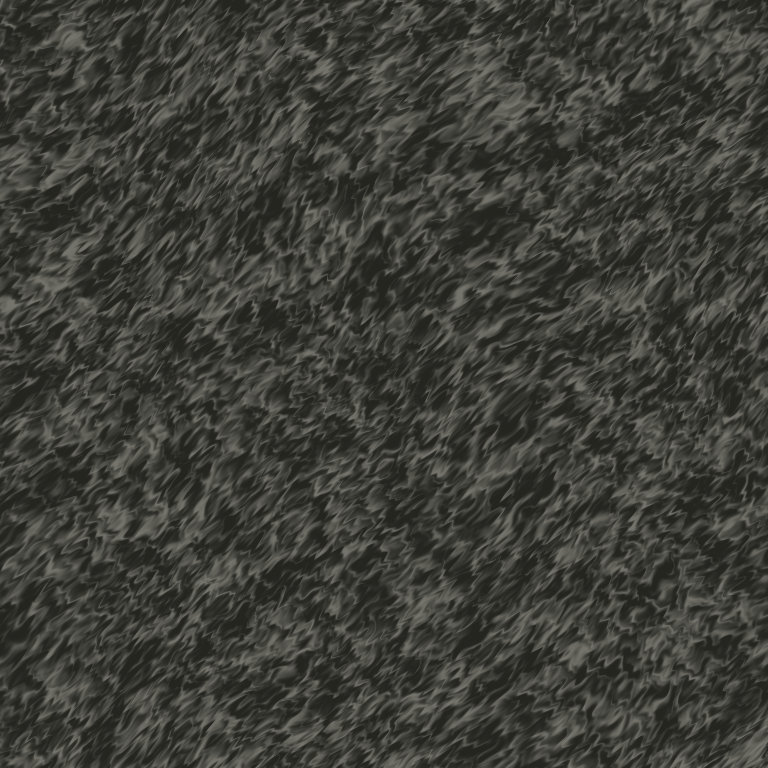
Reproduce this texture procedurally as a WebGL 2 fragment shader.

```glsl
#version 300 es
precision highp float;
// Dark matted fibre: crooked pale ridges around dark hollows, all brushed along
// one diagonal. Ridged gradient noise is combed by fine streaks, then summed
// with grain and clouds into a unit-variance height that picks the shade.

uniform vec2 u_resolution;
out vec4 fragColor;

const float BRUSH_ANGLE = 0.76;               // radians from the horizontal
const vec3 SHADOW_COLOR = vec3(0.145, 0.145, 0.127);
const vec3 LIGHT_COLOR = vec3(0.455, 0.455, 0.425);
const vec2 SHADE_RANGE = vec2(-1.7, 2.9);     // heights of darkest and lightest

// Feature sizes in canvas units: along the brush, across it
const vec2 BEND_SIZE = vec2(0.30, 0.30);
const vec2 WARP_SIZE = vec2(0.030, 0.026);
const vec2 STREAK_SIZE = vec2(0.040, 0.0055);
const vec2 RIDGE_SIZE = vec2(0.046, 0.031);
const vec2 FINE_RIDGE_SIZE = vec2(0.025, 0.016);
const vec2 GRAIN_SIZE = vec2(0.018, 0.009);
const vec2 CLOUD_SIZE = vec2(0.085, 0.050);

const float BEND = 0.05;
const float WARP = 0.012;
const float COMB = 0.018;

// Weights whose squares add up to about one
const float RIDGE_WEIGHT = 0.50;
const float FINE_RIDGE_WEIGHT = 0.50;
const float GRAIN_WEIGHT = 0.50;
const float CLOUD_WEIGHT = 0.40;
const float STREAK_WEIGHT = 0.28;

const float NOISE_DEVIATION = 0.21;           // spread of raw gradient noise
const float RIDGE_SHARPNESS = 2.0;
const float TAU = 6.2831853;

// Integer hash of a lattice cell to a unit gradient
vec2 gradientAt(ivec2 cell, uint seed) {
    uint h = uint(cell.x) * 1597334677u ^ uint(cell.y) * 3812015801u ^ seed * 2654435769u;
    h = (h ^ (h >> 16)) * 2146121005u;
    h = (h ^ (h >> 15)) * 2221713035u;
    h ^= h >> 16;
    float angle = TAU * float(h >> 8) / 16777216.0;
    return vec2(cos(angle), sin(angle));
}

float gradientNoise(vec2 p, uint seed) {
    ivec2 cell = ivec2(floor(p));
    vec2 f = fract(p);
    vec2 s = f * f * f * (f * (f * 6.0 - 15.0) + 10.0);
    float sum = 0.0;
    for (int j = 0; j < 2; j++) {
        for (int i = 0; i < 2; i++) {
            ivec2 corner = ivec2(i, j);
            vec2 w = mix(1.0 - s, s, vec2(corner));
            sum += w.x * w.y * dot(gradientAt(cell + corner, seed), f - vec2(corner));
        }
    }
    return sum;
}

// Noise scaled to unit deviation
float unitNoise(vec2 p, uint seed) {
    return gradientNoise(p, seed) / NOISE_DEVIATION;
}

// Crests along the zero lines of the noise, with zero mean and unit deviation
float unitRidge(vec2 p, uint seed) {
    float n = unitNoise(p, seed);
    float crest = exp(-RIDGE_SHARPNESS * n * n);
    float mean = inversesqrt(1.0 + 2.0 * RIDGE_SHARPNESS);
    float variance = inversesqrt(1.0 + 4.0 * RIDGE_SHARPNESS) - mean * mean;
    return (crest - mean) * inversesqrt(variance);
}

vec2 noiseOffset(vec2 p, uint seed) {
    return vec2(gradientNoise(p, seed), gradientNoise(p + 0.5, seed + 1u));
}

float fibreHeight(vec2 p) {
    // Let the brush direction wander slowly
    p += BEND * noiseOffset(p / BEND_SIZE, 1u);
    float streak = gradientNoise(p / STREAK_SIZE, 3u);

    // Crook the ridges and comb them along the brush
    vec2 q = p + WARP * noiseOffset(p / WARP_SIZE, 4u);
    q.x += COMB * streak;

    return RIDGE_WEIGHT * unitRidge(q / RIDGE_SIZE, 6u)
         + FINE_RIDGE_WEIGHT * unitRidge(q / FINE_RIDGE_SIZE, 7u)
         + GRAIN_WEIGHT * unitNoise(q / GRAIN_SIZE, 8u)
         + CLOUD_WEIGHT * unitNoise(q / CLOUD_SIZE, 9u)
         + STREAK_WEIGHT * streak / NOISE_DEVIATION;
}

void main() {
    vec2 uv = gl_FragCoord.xy / min(u_resolution.x, u_resolution.y);

    // Turn so that x runs along the brush
    float c = cos(BRUSH_ANGLE), s = sin(BRUSH_ANGLE);
    vec2 p = vec2(c * uv.x + s * uv.y, c * uv.y - s * uv.x);

    float shade = smoothstep(SHADE_RANGE.x, SHADE_RANGE.y, fibreHeight(p));
    fragColor = vec4(mix(SHADOW_COLOR, LIGHT_COLOR, shade), 1.0);
}
```
